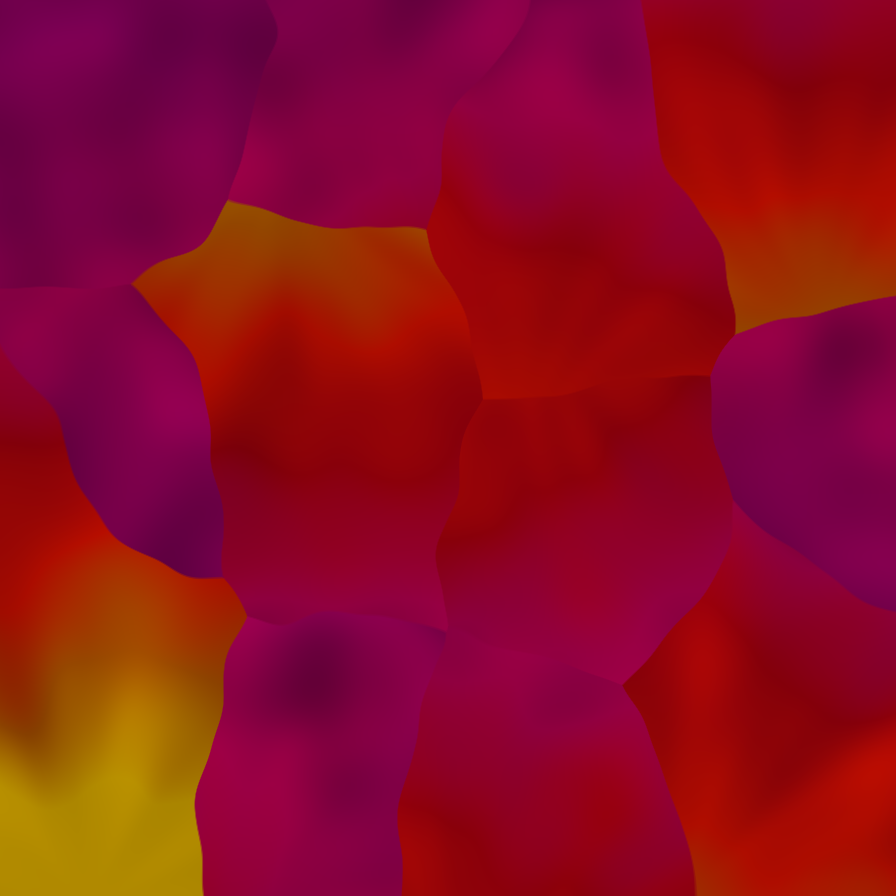
Give the GLSL for this background, as a Shadertoy shader.

```glsl
#define GRID vec2(4.0, 3.0)
#define JITTER 0.55
#define WARP 0.045
#define HOT_GROWTH 0.10
#define HEAT_RANGE vec2(0.14, 0.91)
#define HEAT_SLOPE 1.25
#define RISE_COOLING 0.32
#define STREAK_DENSITY 2.0
#define STREAK_HEAT 0.09
#define BLOTCH_SCALE 8.5
#define SHADE_DEPTH 0.17

vec2 hash2(vec2 p) {
    vec3 q = fract(p.xyx * vec3(0.1031, 0.1030, 0.0973));
    q += dot(q, q.yzx + 33.33);
    return fract((q.xx + q.yz) * q.zy);
}

float cornerSlope(vec2 corner, vec2 offset) {
    return dot(hash2(corner + 57.0) * 2.0 - 1.0, offset);
}

// Gradient noise, roughly -1 to 1
float gradientNoise(vec2 p) {
    vec2 i = floor(p), f = p - i;
    vec2 u = f * f * f * (f * (f * 6.0 - 15.0) + 10.0);
    vec2 e = vec2(1.0, 0.0);
    float low = mix(cornerSlope(i, f), cornerSlope(i + e, f - e), u.x);
    float high = mix(cornerSlope(i + e.yx, f - e.yx), cornerSlope(i + 1.0, f - 1.0), u.x);
    return 1.6 * mix(low, high, u.y);
}

// Purple through crimson and red to yellow
vec3 heatColor(float heat) {
    const vec3 ramp[7] = vec3[7](
        vec3(0.43, 0.00, 0.29), vec3(0.48, 0.00, 0.27), vec3(0.57, 0.00, 0.25),
        vec3(0.53, 0.00, 0.04), vec3(0.68, 0.05, 0.00), vec3(0.57, 0.27, 0.00),
        vec3(0.69, 0.54, 0.00));
    float x = clamp(heat, 0.0, 0.999) * 6.0;
    int k = int(x);
    return mix(ramp[k], ramp[k + 1], fract(x));
}

// Cell temperature, spread evenly over the grid
float cellHeat(vec2 id) {
    return 1.0 - fract(0.81 * id.x + 0.85 * id.y + 0.5 * id.x * id.y);
}

vec2 cellSeed(vec2 id) {
    return (id + 0.5 + JITTER * (hash2(id + 11.0) - 0.5)) / GRID;
}

// Petal shading: streaks fan out from the warm end of the cell
vec3 petalColor(vec2 uv, vec2 id) {
    vec2 seed = cellSeed(id);
    float hot = cellHeat(id);
    float upward = mod(id.y, 2.0) * 2.0 - 1.0;
    vec2 warmSide = normalize(vec2(hash2(id + 5.0).x - 0.5, upward));
    vec2 ray = uv - seed - warmSide * 0.26;
    float reach = length(ray);

    vec2 fan = ray / max(reach, 0.001) * STREAK_DENSITY;
    float streak = gradientNoise(fan + reach * 1.6 + seed * 20.0);
    streak += 0.35 * gradientNoise(fan * 2.0 - reach * 2.5 + seed * 31.0);
    streak *= smoothstep(0.02, 0.28, reach);
    float blotch = gradientNoise(uv * BLOTCH_SCALE + seed * 17.0);

    float heat = mix(HEAT_RANGE.x, HEAT_RANGE.y, hot) - RISE_COOLING * seed.y;
    heat += HEAT_SLOPE * dot(uv - seed, warmSide) * mix(0.5, 1.0, hot);
    heat += STREAK_HEAT * streak + 0.06 * blotch;

    float shade = mix(1.4 * blotch, streak, smoothstep(0.15, 0.5, heat));
    return heatColor(heat) * (1.0 + SHADE_DEPTH * shade);
}

void mainImage(out vec4 fragColor, in vec2 fragCoord) {
    vec2 uv = fragCoord / iResolution.xy;

    // Bend the cell borders
    vec2 bend = vec2(gradientNoise(uv * 4.5 + 3.0), gradientNoise(uv * 4.5 + 41.0));
    bend += 0.3 * vec2(gradientNoise(uv * 12.0 + 7.0), gradientNoise(uv * 12.0 + 23.0));
    vec2 bent = uv + WARP * bend;

    // Nearest two cells, hot ones larger
    vec2 first = vec2(0.0), second = vec2(0.0);
    float near = 9.0, next = 9.0;
    for (float y = 0.0; y < GRID.y; y++) {
        for (float x = 0.0; x < GRID.x; x++) {
            vec2 id = vec2(x, y);
            vec2 away = (bent - cellSeed(id)) * vec2(1.0, 0.75);
            float d = length(away) - HOT_GROWTH * cellHeat(id);
            if (d < near) {
                next = near;
                second = first;
                near = d;
                first = id;
            } else if (d < next) {
                next = d;
                second = id;
            }
        }
    }

    // Crisp border, blended over about a pixel
    float side = 0.5 + 0.5 * smoothstep(0.0, 1.5 / iResolution.y, next - near);
    vec3 color = mix(petalColor(uv, second), petalColor(uv, first), side);
    fragColor = vec4(clamp(color, 0.0, 1.0), 1.0);
}
```
